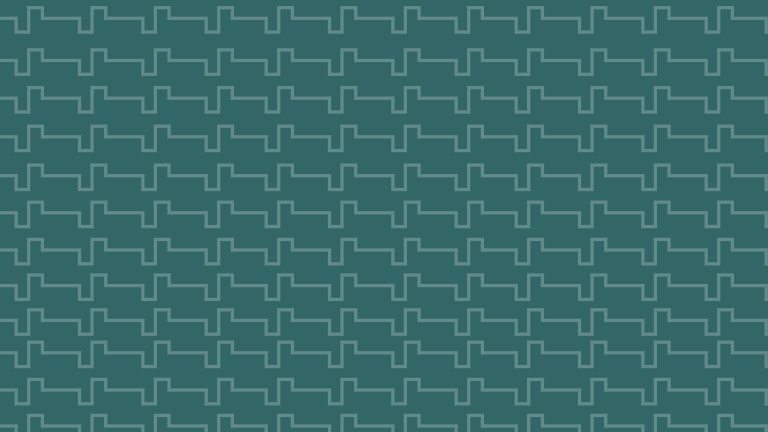
Reproduce this pattern procedurally as a Shadertoy shader.

```glsl
// Rows of a stepped line that dips, rises and returns, pale on flat teal.
// Each step is a union of axis-aligned bars; steps repeat in groups of four
// with a short gap at the seam, and the rows are unevenly spaced.

const float UNITS = 432.0;            // design units in the canvas height
const float LINE_WIDTH = 3.3;
const float STEP_PITCH = 63.33;       // distance between steps in a group
const float GROUP_PITCH = 250.0;      // distance between groups
const float STEPS_PER_GROUP = 4.0;
const float FIRST_STEP = 16.2;        // left leg of the first step
const float LEAD_IN = 8.0;            // line kept to the left of each step
const float RISE_X = 12.5;
const float RETURN_X = 26.2;
const float TOP = 10.6;
const float BOTTOM = -13.8;
const vec3 GROUND = vec3(0.20, 0.40, 0.40);
const vec3 LINE = vec3(0.38, 0.54, 0.54);

// Row baselines, measured down from the top edge
const int ROWS = 12;
const float ROW_DEPTH[ROWS] = float[ROWS](
    18.3, 60.5, 98.2, 136.8, 175.7, 212.8,
    250.0, 285.6, 320.4, 352.8, 390.0, 426.0);

// Distance to a square-ended bar along one axis
float bar(vec2 p, vec2 a, vec2 b) {
    vec2 d = abs(p - 0.5 * (a + b)) - 0.5 * abs(b - a);
    return max(d.x, d.y) - 0.5 * LINE_WIDTH;
}

// Distance to one step with its left leg at x = 0 and baseline at y = 0
float steppedLine(vec2 p) {
    float d = bar(p, vec2(-2.0 * LEAD_IN, 0.0), vec2(0.0));
    d = min(d, bar(p, vec2(0.0), vec2(0.0, BOTTOM)));
    d = min(d, bar(p, vec2(0.0, BOTTOM), vec2(RISE_X, BOTTOM)));
    d = min(d, bar(p, vec2(RISE_X, BOTTOM), vec2(RISE_X, TOP)));
    d = min(d, bar(p, vec2(RISE_X, TOP), vec2(RETURN_X, TOP)));
    d = min(d, bar(p, vec2(RETURN_X, TOP), vec2(RETURN_X, 0.0)));
    return min(d, bar(p, vec2(RETURN_X, 0.0), vec2(STEP_PITCH, 0.0)));
}

// Horizontal position within the current step
float stepX(float x) {
    float inGroup = mod(x - FIRST_STEP + LEAD_IN, GROUP_PITCH);
    float index = min(floor(inGroup / STEP_PITCH), STEPS_PER_GROUP - 1.0);
    return inGroup - index * STEP_PITCH - LEAD_IN;
}

// Signed height above the nearest row baseline
float rowY(float y) {
    float nearest = UNITS;
    for (int i = 0; i < ROWS; i++) {
        float offset = y - (UNITS - ROW_DEPTH[i]);
        if (abs(offset) < abs(nearest)) nearest = offset;
    }
    return nearest;
}

void mainImage(out vec4 fragColor, in vec2 fragCoord) {
    float pixel = UNITS / iResolution.y;
    vec2 p = fragCoord * pixel;
    float d = steppedLine(vec2(stepX(p.x), rowY(p.y)));

    // One-pixel edge smoothing
    float coverage = clamp(0.5 - d / pixel, 0.0, 1.0);
    fragColor = vec4(mix(GROUND, LINE, coverage), 1.0);
}
```
